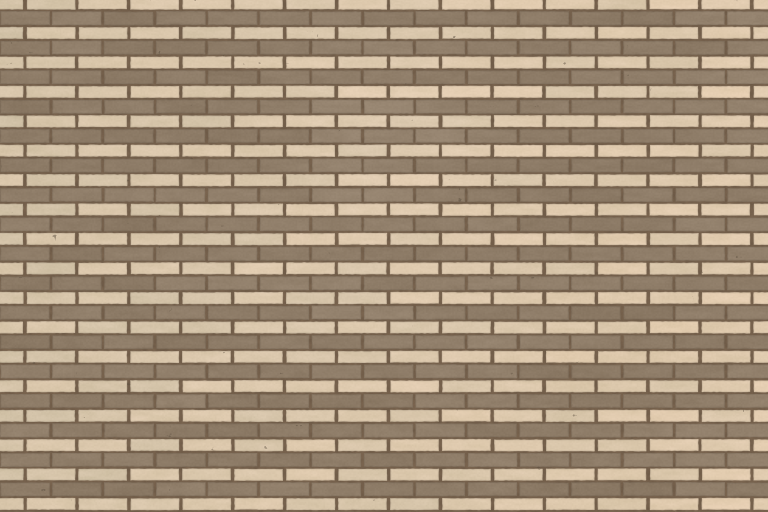
Reproduce this texture procedurally as a Shadertoy shader.

```glsl
const float BRICKS_ACROSS = 14.79;
const float COURSES_DOWN = 34.78;
const vec2 GRID_SHIFT = vec2(0.519, -0.04);     // in bricks, courses
const vec2 PALE_FILL = vec2(0.935, 0.80);       // brick share of its cell
const vec2 GREY_FILL = vec2(0.950, 0.93);
const float CORNER = 0.0012;                    // in canvas heights
const float JITTER = 0.012;
const float EDGE_WEAR = 0.0009;
const vec3 PALE_LIGHT = vec3(0.89, 0.81, 0.71);
const vec3 PALE_DEEP = vec3(0.81, 0.74, 0.62);
const vec3 GREY_LIGHT = vec3(0.595, 0.525, 0.445);
const vec3 GREY_DEEP = vec3(0.53, 0.46, 0.38);
const vec3 MORTAR = vec3(0.455, 0.375, 0.295);
const vec3 CHIP = vec3(0.36, 0.31, 0.25);

float hash(vec2 p) {
    return fract(sin(dot(p, vec2(127.1, 311.7))) * 43758.5453);
}

float noise(vec2 p) {
    vec2 i = floor(p), f = fract(p);
    f = f * f * (3.0 - 2.0 * f);
    return mix(mix(hash(i), hash(i + vec2(1, 0)), f.x),
               mix(hash(i + vec2(0, 1)), hash(i + vec2(1, 1)), f.x), f.y);
}

float fbm(vec2 p) {
    float sum = 0.0, amp = 0.5;
    for (int i = 0; i < 4; i++) {
        sum += amp * noise(p);
        p = p * 2.03 + 17.3;
        amp *= 0.5;
    }
    return sum / 0.9375;
}

float roundedBox(vec2 p, vec2 halfSize, float radius) {
    vec2 q = abs(p) - halfSize + radius;
    return length(max(q, 0.0)) + min(max(q.x, q.y), 0.0) - radius;
}

void mainImage(out vec4 fragColor, in vec2 fragCoord) {
    vec2 uv = fragCoord / iResolution.xy;
    vec2 p = fragCoord / iResolution.y;
    float pixel = 1.0 / iResolution.y;

    // Running bond: alternate courses are grey and shifted by half a brick
    vec2 grid = uv * vec2(BRICKS_ACROSS, COURSES_DOWN) + GRID_SHIFT;
    float course = floor(grid.y);
    float grey = mod(course, 2.0);
    grid.x -= 0.5 * grey;
    vec2 id = vec2(floor(grid.x), course);
    vec2 cellSize = vec2(iResolution.x / iResolution.y / BRICKS_ACROSS, 1.0 / COURSES_DOWN);

    // Brick outline with slight irregularity
    vec2 local = fract(grid) - 0.5;
    local += JITTER * (vec2(hash(id), hash(id + 41.0)) - 0.5) * vec2(1.0, 3.0);
    vec2 halfSize = 0.5 * cellSize * mix(PALE_FILL, GREY_FILL, grey);
    float d = roundedBox(local * cellSize, halfSize, CORNER);
    d += EDGE_WEAR * (noise(p * 170.0) - 0.5);
    float brickMask = smoothstep(0.7 * pixel, -0.7 * pixel, d);

    // Brick tone: per brick, broad drift, horizontal streaks and fine grain
    float tone = hash(id + 7.0);
    float drift = fbm(p * 2.5);
    float streak = fbm(p * vec2(28.0, 90.0) + id * 3.1);
    float grain = noise(p * 330.0) - 0.5;
    float paleMix = 0.48 + 0.3 * uv.x + 0.4 * (tone - 0.5)
                  + 0.5 * (drift - 0.5) + 0.7 * (streak - 0.5);
    float greyMix = 0.5 + 0.55 * (tone - 0.5) + 0.8 * (drift - 0.5) + 0.7 * (streak - 0.5);
    vec3 pale = mix(PALE_DEEP, PALE_LIGHT, clamp(paleMix, 0.0, 1.1));
    pale += vec3(0.012, 0.0, -0.012) * (uv.x - 0.5 + tone - 0.5);
    vec3 brick = mix(pale, mix(GREY_DEEP, GREY_LIGHT, clamp(greyMix, 0.0, 1.1)), grey);
    brick += 0.02 * grain;

    // Worn, darker rim
    brick *= 1.0 - 0.08 * smoothstep(-0.0035, 0.0, d);

    // Mortar with gritty shading
    vec3 mortar = MORTAR * (0.92 + 0.16 * fbm(p * 120.0));

    // Sparse chips and stains
    float chips = smoothstep(0.83, 0.9, fbm(p * 48.0 + 9.0));
    vec3 color = mix(mortar, brick, brickMask);
    color = mix(color, CHIP, 0.5 * chips);
    fragColor = vec4(clamp(color, 0.0, 1.0), 1.0);
}
```
